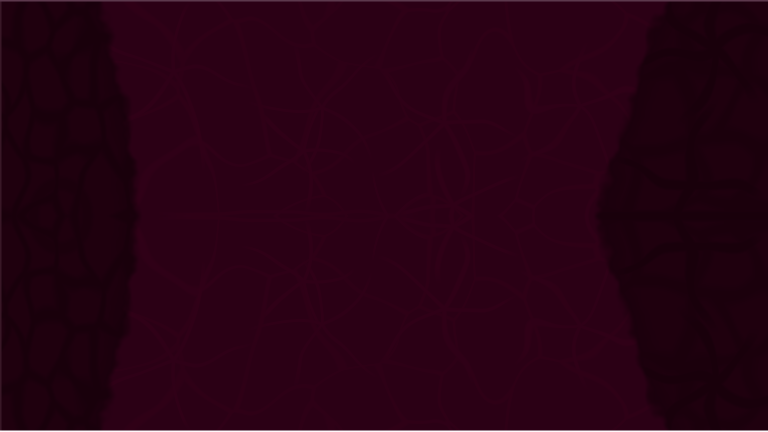
Reproduce this background procedurally as a WebGL 1 fragment shader.

```glsl
precision highp float;

// A wine-coloured field with faint veins, framed by dark cracked walls
// at left and right. The pattern is folded about the horizontal midline;
// veins join curved spokes around hubs with warped Voronoi borders.

uniform vec2 u_resolution;

const vec3 FIELD = vec3(0.168, 0.0, 0.083);
const vec3 VEIN = vec3(0.200, 0.0, 0.093);
const vec3 WALL = vec3(0.122, 0.0, 0.056);
const vec3 CRACK = vec3(0.090, 0.0, 0.041);
const vec3 SIDE_RIM = vec3(0.22, 0.09, 0.15);
const vec3 TOP_RIM = vec3(0.36, 0.22, 0.30);
const vec3 BOTTOM_RIM = vec3(1.0, 0.97, 0.98);

float hash(vec2 p) {
  p = fract(p * vec2(0.1031, 0.1137));
  p += dot(p, p.yx + 33.33);
  return fract((p.x + p.y) * p.x * 17.0);
}

float noise(vec2 p) {
  vec2 i = floor(p);
  vec2 f = fract(p);
  f = f * f * (3.0 - 2.0 * f);
  float low = mix(hash(i), hash(i + vec2(1.0, 0.0)), f.x);
  float high = mix(hash(i + vec2(0.0, 1.0)), hash(i + vec2(1.0)), f.x);
  return mix(low, high, f.y);
}

// Bends straight borders into curves.
vec2 warp(vec2 p, float scale, float amount) {
  vec2 q = p * scale;
  return p + amount * (vec2(noise(q + 7.0), noise(q + 29.0)) - 0.5);
}

// Gap between the two nearest cell points: zero on a border.
float cellBorder(vec2 p) {
  vec2 cell = floor(p);
  float first = 8.0;
  float second = 8.0;
  for (int j = -1; j <= 1; j++) {
    for (int i = -1; i <= 1; i++) {
      vec2 g = cell + vec2(float(i), float(j));
      float d = distance(p, g + 0.1 + 0.8 * vec2(hash(g + 3.7), hash(g.yx + 61.3)));
      second = min(second, max(first, d));
      first = min(first, d);
    }
  }
  return 0.5 * (second - first);
}

// Soft line of a given half width around distance zero.
float line(float d, float width, float blur) {
  return 1.0 - smoothstep(width, width + blur, abs(d));
}

// Curved spokes around a hub, fading out at their reach.
float spokes(vec2 p, vec2 hub, float count, float turn, float reach, float width) {
  vec2 q = p - hub;
  float r = length(q);
  float sector = 6.28319 / count;
  float angle = atan(q.y, q.x + 0.00001) - turn + 2.0 * r;
  angle = mod(angle + 0.5 * sector, sector) - 0.5 * sector;
  float d = r * sin(clamp(angle, -1.5, 1.5));
  return line(d, width, 1.5 * width) * (1.0 - smoothstep(0.7 * reach, reach, r));
}

// Signed depth into the walls: positive inside, in canvas widths.
float wallDepth(float x, float fold, float rough) {
  float left = 0.178 - 0.048 * pow(fold, 1.6) + rough;
  float right = 0.781 + 0.085 * pow(fold, 1.2) + rough;
  return max(left - x, x - right);
}

float fieldVeins(vec2 p) {
  vec2 q = warp(p, 9.0, 0.07);
  float v = spokes(q, vec2(0.39, 0.31), 5.0, 0.4, 0.20, 0.0025);
  v = max(v, spokes(q, vec2(0.74, 0.255), 5.0, 0.9, 0.19, 0.0025));
  v = max(v, spokes(q, vec2(0.675, 0.145), 5.0, 0.1, 0.15, 0.0025));
  v = max(v, spokes(q, vec2(1.04, 0.21), 5.0, 1.6, 0.19, 0.0025));
  v = max(v, spokes(q, vec2(1.08, 0.01), 5.0, 0.9, 0.16, 0.003));
  v = max(v, spokes(q, vec2(0.92, 0.0), 4.0, 0.6, 0.13, 0.002));
  v = max(v, spokes(q, vec2(1.33, 0.255), 5.0, 0.5, 0.18, 0.0025));
  float net = line(cellBorder(warp(p, 7.0, 0.18) * 5.5 + 17.0), 0.01, 0.025);
  float seam = line(p.y - 0.012 * noise(p * 12.0), 0.002, 0.004);
  seam *= smoothstep(0.34, 0.46, p.x) * (1.0 - smoothstep(0.88, 1.0, p.x));
  return max(max(0.75 * v, 0.6 * net), 0.6 * seam);
}

// Narrow upright cells at left, a wide fan of cracks at right.
float wallCracks(vec2 p, float isRight) {
  vec2 q = warp(p, 11.0, 0.05);
  vec2 scale = mix(vec2(14.0, 8.0), vec2(7.0, 6.5), isRight);
  float c = mix(0.8, 0.55, isRight) * line(cellBorder(q * scale + 5.0), 0.02, 0.15);
  float fan = spokes(q, vec2(1.589, 0.086), 4.0, 0.1, 0.20, 0.007);
  fan = max(fan, spokes(q, vec2(1.643, 0.394), 6.0, 0.5, 0.20, 0.007));
  float oval = line(length((p - vec2(0.14, 0.0)) * vec2(1.2, 1.0)) - 0.075, 0.006, 0.018);
  float seam = line(p.y, 0.005, 0.014) * isRight;
  return max(max(c, 0.8 * seam), 0.8 * mix(0.7 * oval, fan, isRight));
}

void main() {
  vec2 uv = gl_FragCoord.xy / u_resolution;
  float fold = abs(2.0 * uv.y - 1.0);
  vec2 p = vec2(uv.x * u_resolution.x / u_resolution.y, 0.5 * fold);
  vec3 color = mix(FIELD, VEIN, fieldVeins(p) * (0.6 + 0.4 * noise(p * 6.0)));

  // Walls, darkest beside their rough edge.
  float rough = 0.012 * (noise(p * 26.0) - 0.5) + 0.005 * (noise(p * 70.0) - 0.5);
  float depth = wallDepth(uv.x, fold, rough);
  float edgeShade = 1.0 - smoothstep(0.0, 0.04, depth);
  float dark = max(wallCracks(p, step(0.5, uv.x)), 0.5 * edgeShade);
  color = mix(color, mix(WALL, CRACK, dark), smoothstep(-0.007, 0.006, depth));

  // Pale hairlines along the left, top and bottom of the canvas.
  color = mix(color, SIDE_RIM, line(p.x, 0.0025, 0.002));
  color = mix(color, TOP_RIM, line(1.0 - uv.y, 0.0025, 0.002));
  color = mix(color, BOTTOM_RIM, line(uv.y, 0.0025, 0.002));
  gl_FragColor = vec4(color, 1.0);
}
```
